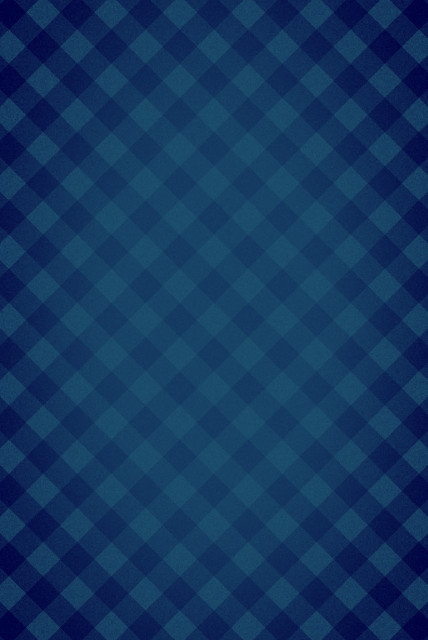
Give the GLSL for this pattern, as a WebGL 1 fragment shader.

```glsl
precision highp float;
// Diagonal gingham cloth in blue: two crossed sets of soft stripes add up to
// light, middle and dark diamonds. Woven grain covers the cloth, and a navy
// vignette deepens both the contrast and the grain towards the corners.

uniform vec2 u_resolution;

float hash(vec2 p) {
  vec3 q = fract(vec3(p.xyx) * 0.1031);
  q += dot(q, q.yzx + 33.33);
  return fract((q.x + q.y) * q.z);
}

// 1 inside the light half of each unit period, 0 in the dark half
float stripe(float x, float soft) {
  float d = abs(fract(x + 0.5) - 0.5);
  return 1.0 - smoothstep(0.25 - soft, 0.25 + soft, d);
}

// Fine speckle mixed with short horizontal and vertical threads, about -0.5 to 0.5
float weave(vec2 p) {
  vec2 cell = floor(p * 512.0);
  float speck = hash(cell + 700.0);
  float weft = hash(floor(cell / vec2(2.0, 1.0)) + 1300.0);
  float warp = hash(floor(cell / vec2(1.0, 2.0)) + 1900.0);
  return speck * 0.5 + weft * 0.25 + warp * 0.25 - 0.5;
}

void main() {
  // Centred coordinates, one unit per canvas height
  vec2 p = (gl_FragCoord.xy - 0.5 * u_resolution) / u_resolution.y;
  float period = 0.1068;
  float soft = 0.8 / (u_resolution.y * period);

  // Crossed stripes: 0 dark, 0.5 middle, 1 light
  float check = 0.5 * (stripe((p.x + p.y) / period, soft)
                     + stripe((p.x - p.y) / period, soft));

  // Oval vignette reaching full strength in the corners
  vec2 q = 2.0 * gl_FragCoord.xy / u_resolution - 1.0;
  float shade = smoothstep(0.42, 1.38, length(q * vec2(1.0, 0.9)));

  // Low contrast in the middle, strong contrast at the rim
  float centreTone = mix(0.74, 0.97, check);
  float rimTone = 0.7 * pow(check, 1.4);
  float tone = mix(centreTone, rimTone, shade);
  tone += weave(p + 1.0) * mix(0.13, 0.31, shade) * mix(0.75, 1.0, check);

  vec3 navy = vec3(0.0, 0.005, 0.255);
  vec3 teal = vec3(0.108, 0.308, 0.425);
  gl_FragColor = vec4(mix(navy, teal, clamp(tone, 0.0, 1.15)), 1.0);
}
```
